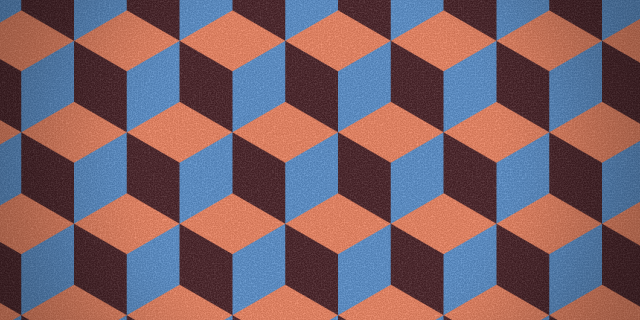
Write a WebGL 2 fragment shader that draws this pattern.

```glsl
#version 300 es
precision highp float;

uniform vec2 u_resolution;
out vec4 fragColor;

const vec3 ORANGE = vec3(0.865, 0.505, 0.385);
const vec3 PLUM = vec3(0.300, 0.165, 0.185);
const vec3 BLUE = vec3(0.360, 0.545, 0.750);

vec2 hash2(vec2 cell) {
    vec2 k = vec2(dot(cell, vec2(127.1, 311.7)), dot(cell, vec2(269.5, 183.3)));
    return fract(sin(k) * 43758.5);
}

// Distance to the nearest scattered point
float cellular(vec2 p) {
    vec2 cell = floor(p), local = fract(p);
    float nearest = 4.0;
    for (int y = -1; y <= 1; y++) {
        for (int x = -1; x <= 1; x++) {
            vec2 step2 = vec2(x, y);
            vec2 d = step2 + hash2(cell + step2) - local;
            nearest = min(nearest, dot(d, d));
        }
    }
    return sqrt(nearest);
}

// Offset from the nearest hexagon centre, hexagon width 1
vec2 hexLocal(vec2 p) {
    vec2 period = vec2(1.0, sqrt(3.0));
    vec2 a = mod(p, period) - 0.5 * period;
    vec2 b = mod(p + 0.5 * period, period) - 0.5 * period;
    return dot(a, a) < dot(b, b) ? a : b;
}

// Each hexagon is a cube with a top, left and right face
vec3 cubeFace(vec2 p) {
    vec2 q = hexLocal((p - vec2(0.8914, 0.4914)) / 0.33);
    if (q.y > abs(q.x) / sqrt(3.0)) return ORANGE;
    return q.x < 0.0 ? PLUM : BLUE;
}

void main() {
    vec2 p = gl_FragCoord.xy / u_resolution.y;

    // Average a 4 by 4 grid of samples for smooth edges
    vec3 color = vec3(0.0);
    for (int i = 0; i < 16; i++) {
        vec2 offset = (vec2(i % 4, i / 4) - 1.5) * 0.3;
        color += cubeFace(p + offset / u_resolution.y) / 16.0;
    }

    // Fine fabric grain
    color += 0.13 * (cellular(p * 210.0) - 0.45);

    // Darkening toward the sides and corners
    vec2 center = 0.5 * u_resolution / u_resolution.y;
    color *= 1.0 - 0.27 * smoothstep(0.5, 1.15, length(p - center));

    fragColor = vec4(clamp(color, 0.0, 1.0), 1.0);
}
```
